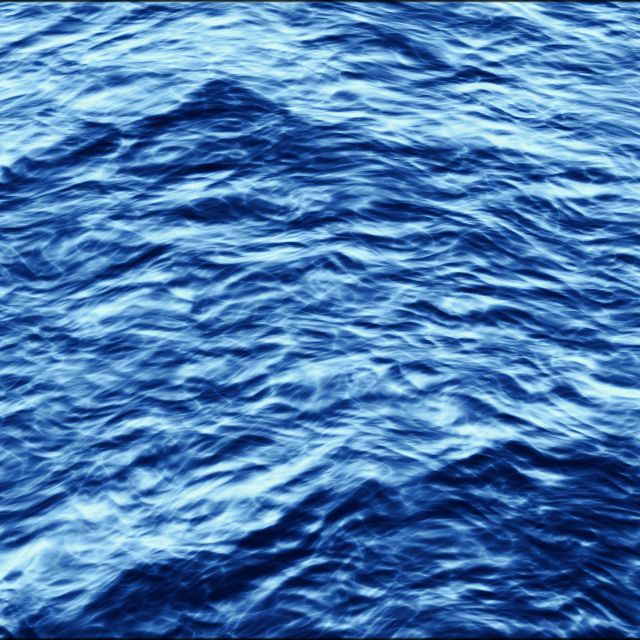
This texture is drawn by a Shadertoy shader. Its source:

```glsl
// Choppy blue sea seen at a slant, with two large swells and many wind waves.
// Folded noise gives sharp crests; its vertical slope lights the backs and
// darkens the fronts. The summed light is then mapped through a blue ramp.

const int TONE_COUNT = 8;
const vec3 TONES[TONE_COUNT] = vec3[](
    vec3(0.00, 0.04, 0.18), vec3(0.02, 0.11, 0.33),
    vec3(0.07, 0.25, 0.55), vec3(0.22, 0.45, 0.73),
    vec3(0.37, 0.60, 0.78), vec3(0.48, 0.71, 0.91),
    vec3(0.66, 0.87, 0.95), vec3(0.85, 0.98, 0.96));
const float STOPS[TONE_COUNT] = float[](0.0, 0.07, 0.28, 0.52, 0.68, 0.79, 0.93, 1.0);

vec2 hash2(vec2 cell) {
    vec3 h = fract(cell.xyx * vec3(0.1031, 0.1030, 0.0973));
    h += dot(h, h.yzx + 33.33);
    return fract((h.xx + h.yz) * h.zy);
}

float cornerNoise(vec2 cell, vec2 offset) {
    return dot(hash2(cell) * 2.0 - 1.0, offset);
}

// Gradient noise, about -0.6 to 0.6
float noise(vec2 p) {
    vec2 i = floor(p), f = p - i;
    vec2 u = f * f * f * (f * (f * 6.0 - 15.0) + 10.0);
    vec2 r = vec2(1.0, 0.0);
    return mix(mix(cornerNoise(i, f), cornerNoise(i + r, f - r), u.x),
               mix(cornerNoise(i + r.yx, f - r.yx), cornerNoise(i + 1.0, f - 1.0), u.x), u.y);
}

// Height with sharp crests and round troughs
float crestHeight(vec2 p) {
    float n = noise(p);
    return -sqrt(n * n + 0.0004);
}

// Positive on the far side of a crest, negative on the near side
float crestSlope(vec2 p, float reach) {
    return (crestHeight(p) - crestHeight(p + vec2(0.0, reach))) / reach;
}

// Thin bright thread of reflected sky
float strand(vec2 p, float thinness) {
    return exp(-thinness * abs(noise(p)));
}

// Bright back and dark front that fade away from a crest line
float swell(float aboveCrest, float reach) {
    float side = smoothstep(-0.012, 0.012, aboveCrest) * 2.0 - 1.0;
    return side * exp(-abs(aboveCrest) / reach);
}

float softAbs(float x, float radius) {
    return sqrt(x * x + radius * radius);
}

// Slanting surface coordinates, bent along the swells and warped
vec2 seaPlane(vec2 uv) {
    float peak = mix(0.75, 0.38, uv.y);
    vec2 p = vec2(uv.x, uv.y * (0.85 + 0.3 * uv.y));
    p.y += 0.2 * softAbs(uv.x - peak, 0.12);
    vec2 warp = vec2(noise(p * vec2(5.0, 9.0) + 17.0), noise(p * vec2(6.0, 10.0) + 43.0));
    return p + warp * vec2(0.06, 0.03);
}

// Wind waves from large to fine, with alternating slant
float windWaves(vec2 p) {
    float light = 0.0, scale = 4.0, slant = 0.16;
    for (int i = 0; i < 5; i++) {
        float k = float(i);
        float weight = 1.05 * exp(-0.32 * (k - 1.2) * (k - 1.2));
        vec2 q = vec2(p.x, (p.y + slant * p.x) * 2.5) * scale;
        light += weight * crestSlope(q + 31.7 * (k + 1.0), 0.22);
        scale *= 2.05;
        slant *= -0.85;
    }
    return light;
}

vec3 seaColor(float level) {
    vec3 color = TONES[0];
    for (int i = 1; i < TONE_COUNT; i++) {
        float t = (level - STOPS[i - 1]) / (STOPS[i] - STOPS[i - 1]);
        color = mix(color, TONES[i], clamp(t, 0.0, 1.0));
    }
    return color;
}

void mainImage(out vec4 fragColor, in vec2 fragCoord) {
    vec2 uv = fragCoord / iResolution.xy;
    vec2 p = seaPlane(uv);

    // Two large swells with ragged crests
    float ragged = 0.06 * noise(p * vec2(7.0, 5.0)) + 0.025 * noise(p * vec2(22.0, 16.0));
    float upperCrest = 0.87 - 0.32 * softAbs(uv.x - 0.36, 0.04) + ragged;
    float lowerCrest = 0.31 - 0.22 * (softAbs(0.7 - uv.x, 0.04) + 0.7 - uv.x) + ragged;
    float light = swell(uv.y - upperCrest, 0.1) * mix(1.0, 0.35, smoothstep(0.4, 0.75, uv.x));
    light += 0.95 * swell(uv.y - lowerCrest, 0.13);

    // Broad patches of sky light, darkest in the lower right
    light += 0.9 * noise(p * vec2(3.0, 5.0) + 71.0) + 0.7 * (uv.y - 0.45);
    light -= 0.7 * smoothstep(0.45, 1.0, uv.x) * smoothstep(0.32, 0.1, uv.y);

    // Wind waves and bright threads
    light += windWaves(p);
    vec2 rising = vec2(p.x, p.y - 0.18 * p.x);
    vec2 falling = vec2(p.x, p.y + 0.22 * p.x);
    light += 0.75 * strand(rising * vec2(7.0, 18.0) + 5.0, 17.0);
    light += 0.7 * strand(falling * vec2(14.0, 34.0) + 9.0, 13.0);
    light += 0.45 * strand(rising * vec2(30.0, 68.0) + 3.0, 9.0);

    float level = 1.0 / (1.0 + exp(-1.75 * (light - 0.52)));
    vec3 color = seaColor(level);

    // Thin dark rim along the top and bottom
    float rim = smoothstep(0.001, 0.005, min(uv.y, 1.0 - uv.y));
    fragColor = vec4(color * mix(0.2, 1.0, rim), 1.0);
}
```
